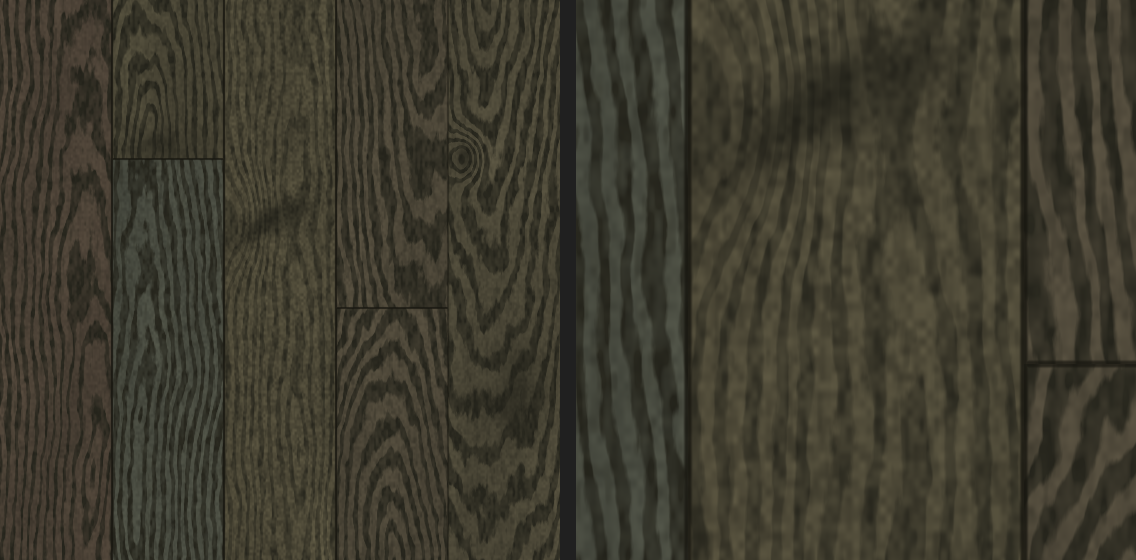
Left, the full canvas; right, a detail of the centre.
Write a three.js fragment shader that draws this texture.

```glsl
varying vec2 vUv;

const float BOARD_WIDTH = 0.2;
const float RING_SPACING = 0.0165;
const vec3 STAIN_DARK = vec3(0.145, 0.142, 0.108);
const vec3 SEAM_COLOR = vec3(0.09, 0.085, 0.06);

float hash(vec2 p) {
  return fract(sin(dot(p, vec2(127.1, 311.7))) * 43758.5453);
}

float noise(vec2 p) {
  vec2 i = floor(p);
  vec2 f = fract(p);
  f = f * f * (3.0 - 2.0 * f);
  return mix(mix(hash(i), hash(i + vec2(1.0, 0.0)), f.x),
             mix(hash(i + vec2(0.0, 1.0)), hash(i + vec2(1.0, 1.0)), f.x), f.y);
}

// Layered noise centred on zero
float fbm(vec2 p) {
  float sum = 0.0;
  float amp = 0.5;
  for (int i = 0; i < 4; i++) {
    sum += amp * (noise(p) - 0.5);
    p = p * 2.03 + vec2(17.3, 9.1);
    amp *= 0.5;
  }
  return sum;
}

// Soft elliptical spot, 1 at its centre
float spot(vec2 p, vec2 center, vec2 radius) {
  vec2 d = (p - center) / radius;
  return exp(-dot(d, d));
}

float line(float dist, float width) {
  return 1.0 - smoothstep(width * 0.3, width, abs(dist));
}

// Height of the butt joint in a column; negative when there is none
float jointHeight(float column) {
  if (column == 1.0) return 0.716;
  if (column == 3.0) return 0.45;
  return -1.0;
}

// Centre of the arches (xy) and taper of the rings along the board (z)
vec3 boardHeart(float column, bool upper) {
  if (column == 0.0) return vec3(0.162, 0.13, 0.11);
  if (column == 1.0) return upper ? vec3(0.265, 0.72, 0.24) : vec3(0.255, 0.2, 0.09);
  if (column == 2.0) return vec3(0.53, 0.25, 0.06);
  if (column == 3.0) return upper ? vec3(0.755, 1.15, 0.13) : vec3(0.7, -0.02, 0.24);
  return vec3(0.875, 1.12, 0.17);
}

vec3 boardTint(float column, bool upper) {
  if (column == 0.0) return vec3(0.292, 0.252, 0.208);
  if (column == 1.0) return upper ? vec3(0.288, 0.272, 0.208) : vec3(0.268, 0.278, 0.238);
  if (column == 2.0) return vec3(0.298, 0.280, 0.212);
  if (column == 3.0) return vec3(0.290, 0.266, 0.212);
  return vec3(0.290, 0.273, 0.211);
}

// Distance from the heart of a tapering trunk, bent by slow and fine noise
float ringField(vec2 p, vec3 heart, float seed) {
  vec2 shift = vec2(seed * 13.7, seed * 5.3);
  float across = p.x - heart.x + 0.05 * fbm(vec2(p.x * 4.0, p.y * 3.5) + shift);
  float depth = (p.y - heart.y) * heart.z + 0.03 * fbm(vec2(p.x * 20.0, p.y * 6.0) + shift);
  float radius = length(vec2(across, depth));
  radius += 0.022 * fbm(vec2(p.x * 24.0, p.y * 8.0) + shift.yx);
  return radius + 0.006 * fbm(vec2(p.x * 150.0, p.y * 40.0) + shift);
}

// Sharp-edged late wood: a slow rise, then a quick fall in every ring
float ringBand(float field, float width) {
  float f = fract(field);
  return smoothstep(0.85 - width, 1.02 - width, f) * (1.0 - smoothstep(0.86, 1.0, f));
}

void main() {
  vec2 p = vUv;
  float column = clamp(floor(p.x / BOARD_WIDTH), 0.0, 4.0);
  float joint = jointHeight(column);
  bool upper = p.y > joint;
  float seed = column + (upper ? 7.0 : 1.0);

  // Knots bend the rings, smudges only darken them
  float inThird = column == 2.0 ? 1.0 : 0.0;
  float inFifth = column == 4.0 ? 1.0 : 0.0;
  float knot = inFifth * spot(p, vec2(0.83, 0.72), vec2(0.032, 0.042));
  float burl = inThird * spot(p, vec2(0.43, 0.6), vec2(0.045, 0.09));
  vec2 wander = p + 0.07 * vec2(fbm(p * 18.0), fbm(p * 18.0 + 40.0));
  float smudge = inThird * spot(wander, vec2(0.485, 0.6 + (p.x - 0.485) * 0.4), vec2(0.055, 0.03));
  smudge += 0.8 * inFifth * spot(wander, vec2(0.93, 0.29), vec2(0.05, 0.08));
  smudge += (column == 1.0 && upper ? 0.7 : 0.0) * spot(wander, vec2(0.29, 0.74), vec2(0.07, 0.025));
  smudge += 0.9 * inFifth * spot(p, vec2(0.83, 0.72), vec2(0.014, 0.022));

  // Grain rings, broken up by pores
  float field = ringField(p, boardHeart(column, upper), seed) + 0.065 * knot + 0.06 * burl;
  float patches = fbm(vec2(p.x * 14.0, p.y * 4.0) + seed * 3.1);
  float band = ringBand(field / RING_SPACING, 0.46 + 0.5 * patches);
  float pores = noise(vec2(p.x * 230.0, p.y * 75.0) + seed);
  float fibre = noise(vec2(p.x * 170.0, p.y * 14.0) + seed * 2.0);
  float speckle = noise(p * vec2(250.0, 190.0)) - 0.5;
  float grain = band * (0.55 + 0.5 * pores) * mix(1.0, 0.62, inThird);
  grain += 0.28 * smoothstep(0.5, 0.95, pores) + 0.16 * smoothstep(0.45, 0.9, fibre);

  // Stain, smudges and fine speckle
  vec3 color = boardTint(column, upper) * (1.06 + 0.35 * patches);
  color = mix(color, STAIN_DARK, clamp(grain * 0.85, 0.0, 0.95));
  color = mix(color, STAIN_DARK * 0.9, 0.75 * clamp(smudge, 0.0, 1.0));
  color *= 1.0 + (0.16 + 0.12 * inThird) * speckle + 0.1 * (fibre - 0.5);

  // Seams between the boards
  float edge = clamp(floor(p.x / BOARD_WIDTH + 0.5), 1.0, 4.0) * BOARD_WIDTH;
  float seam = line(p.x - edge, 0.0032) * (edge > 0.7 ? 0.45 : 0.8);
  seam = max(seam, 0.7 * line(p.y - joint, 0.003));
  color = mix(color, SEAM_COLOR, seam);

  gl_FragColor = vec4(color, 1.0);
}
```
